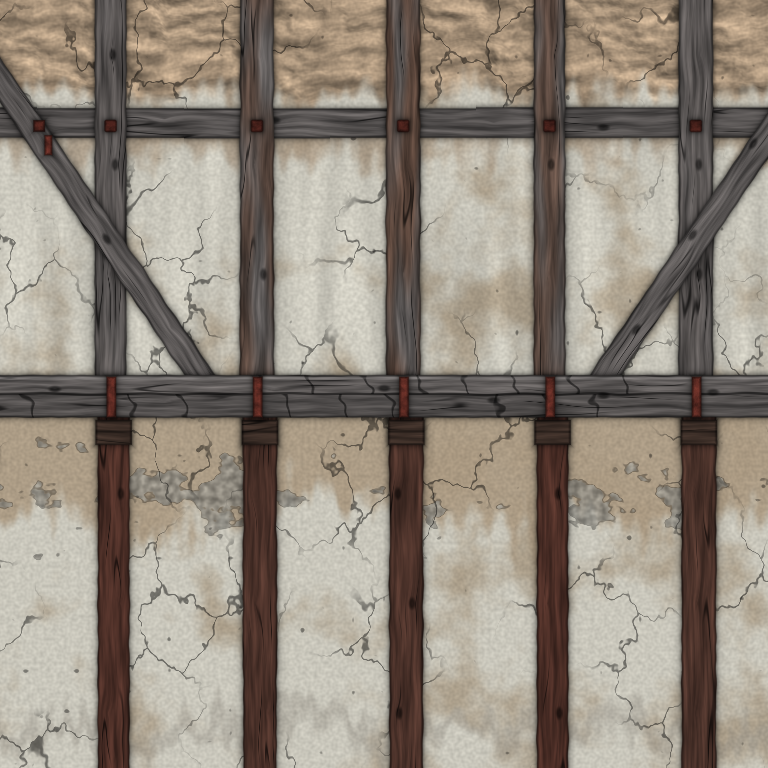
Give the GLSL for this texture, as a WebGL 1 fragment shader.

```glsl
precision highp float;
uniform vec2 u_resolution;

#define POST_START 0.144
#define POST_STEP 0.1905
#define POST_HALF 0.0195
#define RAIL_Y 0.840
#define BEAM_Y 0.484
#define PALE vec3(0.79, 0.78, 0.735)
#define STAIN vec3(0.67, 0.62, 0.54)
#define TAN vec3(0.62, 0.54, 0.45)
#define GREY_WOOD vec3(0.345, 0.33, 0.325)
#define BROWN_WOOD vec3(0.35, 0.27, 0.23)
#define RED_WOOD vec3(0.30, 0.175, 0.145)
#define IRON vec3(0.37, 0.17, 0.14)

float hash(vec2 c) { return fract(sin(dot(c, vec2(127.1, 311.7))) * 43758.5); }

vec2 gradient(vec2 c) {
  float a = 6.2832 * hash(c);
  return vec2(cos(a), sin(a));
}

float noise(vec2 p) {
  vec2 i = floor(p), f = fract(p), e = vec2(1.0, 0.0);
  vec2 u = f * f * f * (f * (f * 6.0 - 15.0) + 10.0);
  float low = mix(dot(gradient(i), f), dot(gradient(i + e), f - e), u.x);
  float high = mix(dot(gradient(i + e.yx), f - e.yx), dot(gradient(i + 1.0), f - 1.0), u.x);
  return mix(low, high, u.y);
}

float fbm(vec2 p) {
  float sum = 0.0, amp = 0.8;
  for (int i = 0; i < 4; i++) {
    sum += amp * noise(p);
    p = p * 2.03 + 17.3;
    amp *= 0.55;
  }
  return sum;
}

// Thin lines along the borders of warped cells
float cracks(vec2 p) {
  p += 0.35 * vec2(fbm(p * 1.7), fbm(p * 1.7 + 40.0));
  vec2 cell = floor(p);
  float near = 9.0, next = 9.0;
  for (int y = -1; y <= 1; y++) for (int x = -1; x <= 1; x++) {
    vec2 c = cell + vec2(x, y);
    float d = length(c + vec2(hash(c), hash(c + 71.0)) - p);
    next = min(next, max(near, d));
    near = min(near, d);
  }
  return 1.0 - smoothstep(0.008, 0.04, next - near);
}

vec3 plaster(vec2 p, float bay) {
  float mottle = fbm(p * 9.0 + bay * 5.0);
  float drip = 0.05 * noise(vec2(p.x * 65.0, p.y * 7.0)) + 0.06 * mottle;
  vec3 c = mix(PALE, STAIN, smoothstep(0.05, 0.75, mottle + 0.3 * hash(vec2(bay, 2.0))));
  if (p.y > RAIL_Y) {
    // Rough daubed row with a pale lower rim
    vec2 q = p * vec2(17.0, 36.0) + 0.6 * mottle;
    float relief = fbm(q) - fbm(q + vec2(0.12, 0.35));
    float daub = smoothstep(0.862, 0.892, p.y + drip * 0.5);
    c = mix(c, TAN * (1.03 + 0.55 * relief), daub);
  } else if (p.y > BEAM_Y) {
    c = mix(c, TAN, 0.6 * smoothstep(0.775, 0.825, p.y + drip));
    c *= 1.0 + 0.12 * noise(vec2(p.x * 45.0, p.y * 4.0));
  } else {
    // Damp band, low tide marks and spalled patches
    float edge = 0.33 + 0.07 * (hash(vec2(bay, 9.0)) - 0.5);
    c = mix(c, STAIN * vec3(0.99, 0.96, 0.93), 0.9 * smoothstep(-0.015, 0.035, p.y - edge + drip));
    float tide = smoothstep(0.03, 0.0, abs(p.y - 0.05 + drip));
    c = mix(c, vec3(0.60, 0.58, 0.54), 0.45 * tide);
    float spall = fbm(p * vec2(15.0, 20.0) + bay) - 0.22 - 7.0 * abs(p.y - 0.35);
    spall += 0.35 * hash(vec2(bay, 5.0));
    c = mix(c, vec3(0.53, 0.52, 0.49) * (1.0 + 0.5 * noise(p * 110.0)), 0.8 * smoothstep(0.0, 0.05, spall));
    c *= 1.0 - 0.3 * smoothstep(0.05, 0.0, abs(spall));
  }
  float crack = cracks(p * vec2(11.0, 9.0)) * smoothstep(-0.12, 0.2, noise(p * 7.0 + 3.0));
  float pit = smoothstep(0.5, 0.62, noise(p * 75.0));
  float grit = noise(p * 230.0) + 0.6 * noise(p * 120.0);
  return c * (1.0 + 0.09 * grit) * (1.0 - 0.45 * crack) * (1.0 - 0.4 * pit);
}

// q.x runs across the grain and q.y along it
vec3 wood(vec2 q, vec3 tint, float seed) {
  float cell = floor(q.y * 7.0);
  vec2 knot = vec2(0.022 * (hash(vec2(cell, seed)) - 0.5), (cell + 0.5) / 7.0);
  float ring = length((q - knot) * vec2(1.0, 0.55));
  q.x += 0.005 * noise(q * vec2(25.0, 14.0) + seed) + 0.004 * exp(-ring * 160.0);
  float grain = fbm(q * vec2(120.0, 7.0) + seed * 13.0);
  float fibre = noise(q * vec2(230.0, 16.0) + seed);
  float split = smoothstep(0.07, 0.0, abs(noise(q * vec2(75.0, 5.0) + seed * 3.0)));
  split *= smoothstep(0.0, 0.3, noise(q * vec2(30.0, 9.0) + seed));
  float eye = smoothstep(0.006, 0.002, ring) * step(0.55, hash(vec2(seed, cell)));
  return tint * (1.0 + 0.5 * grain + 0.3 * fibre) * (1.0 - 0.6 * split) * (1.0 - 0.5 * eye);
}

float box(vec2 p, vec2 half_size) {
  vec2 q = abs(p) - half_size;
  return max(q.x, q.y);
}

// Paints a part with a worn dark rim and a soft contact shadow
void lay(inout vec3 c, vec3 paint, float d) {
  float aa = 0.8 / u_resolution.y;
  c *= 1.0 - 0.5 * exp(-max(d, 0.0) * 300.0);
  paint *= mix(0.5, 1.0, smoothstep(0.0, -0.004, d));
  c = mix(c, paint, smoothstep(aa, -aa, d));
}

void brace(inout vec3 c, vec2 p, vec2 foot, vec2 dir, float seed) {
  vec2 r = p - foot;
  vec2 q = vec2(r.x * dir.y - r.y * dir.x, dot(r, dir));
  float d = abs(q.x) - 0.0165 + 0.002 * noise(vec2(q.y * 35.0, seed));
  lay(c, wood(q, GREY_WOOD * 1.03, seed), max(d, BEAM_Y - p.y));
}

void main() {
  vec2 p = gl_FragCoord.xy / u_resolution;
  float slot = (p.x - POST_START) / POST_STEP;
  float id = floor(slot + 0.5);
  float x = (slot - id) * POST_STEP;
  float wear = hash(vec2(id, 4.0));
  float wobble = 0.002 * noise(vec2(p.y * 40.0, id * 7.3));
  vec3 c = plaster(p, floor(slot));

  // Upper frame
  lay(c, wood(vec2(p.y - RAIL_Y, p.x), GREY_WOOD * 0.95, 3.0), abs(p.y - RAIL_Y) - 0.0195 + wobble);
  float bare = smoothstep(2.2, 0.6, abs(id - 2.0)) * smoothstep(-0.3, 0.3, noise(p * vec2(40.0, 6.0)) + 0.1);
  float post = abs(x) - POST_HALF - 0.003 * wear + wobble;
  lay(c, wood(vec2(x, p.y), mix(GREY_WOOD, BROWN_WOOD, bare), id + 11.0), max(post, BEAM_Y - p.y));
  brace(c, p, vec2(0.260, 0.512), vec2(-0.561, 0.828), 21.0);
  brace(c, p, vec2(0.788, 0.512), vec2(0.562, 0.827), 27.0);

  // Lower posts and their caps
  vec3 lower = mix(RED_WOOD, BROWN_WOOD * 0.8, 0.5 * wear);
  lay(c, wood(vec2(x - 0.004, p.y), lower, id + 31.0), max(abs(x - 0.004) - POST_HALF - 0.003 * wear + wobble, p.y - BEAM_Y));
  float lip = smoothstep(0.003, 0.0, abs(p.y - 0.438));
  lay(c, wood(vec2(p.y, x), BROWN_WOOD * (0.68 - 0.25 * lip), id), box(vec2(x - 0.004, p.y - 0.437), vec2(0.0235, 0.016)));

  // Long beam with a seam and slanting splits
  vec2 b = vec2(p.x, p.y - BEAM_Y);
  float plank = step(0.003, b.y);
  float u = b.x * 15.0 + plank * 0.4 + b.y * 5.0 + 0.2 * noise(b * 60.0);
  float chance = hash(vec2(floor(u), plank + 6.0));
  float gap = smoothstep(0.05, 0.01, abs(fract(u) - 0.3 - 0.4 * chance)) * step(0.45, chance);
  float seam = smoothstep(0.0025, 0.0005, abs(b.y - 0.003 - 0.003 * noise(b.xx * 12.0)));
  vec3 timber = wood(b.yx, GREY_WOOD * (0.9 + 0.15 * plank), 51.0) * (1.0 - 0.5 * gap) * (1.0 - 0.55 * seam);
  timber += 0.12 * smoothstep(0.004, 0.0, abs(b.y - 0.024));
  lay(c, timber, abs(b.y) - 0.0275 + 0.001 * noise(b.xx * 35.0));

  // Iron straps and pegs
  vec3 rust = IRON * (1.0 + 0.5 * fbm(p * 90.0));
  lay(c, rust, box(vec2(x - 0.001, b.y + 0.001), vec2(0.0062, 0.0265)));
  lay(c, rust * 0.8, length(max(abs(vec2(x, p.y - 0.836)) - 0.005, 0.0)) - 0.003);
  lay(c, rust * 0.8, box(p - vec2(0.051, 0.836), vec2(0.0075)));
  lay(c, rust, box(p - vec2(0.063, 0.811), vec2(0.005, 0.013)));

  gl_FragColor = vec4(clamp(c, 0.0, 1.0), 1.0);
}
```
